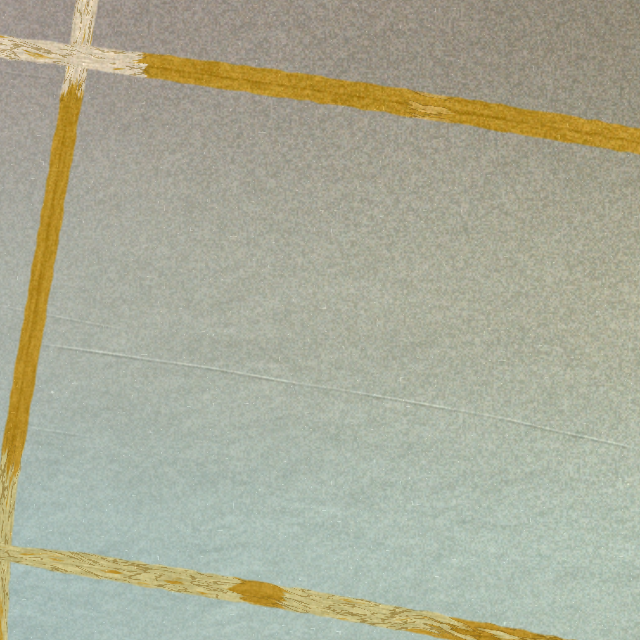
Write a WebGL 2 fragment shader that draws this texture.

```glsl
#version 300 es
precision highp float;
// Dull sheet crossed by three worn strips of amber tape, with fine creases.
// The sheet is a colour gradient lit over a noise relief; each strip is a
// band around a gentle curve, broken up by noise stretched along its length.

#define GRAIN_CELLS 370.0
#define GRAIN_AMOUNT 0.10
#define RELIEF_AMOUNT 0.42
#define TAPE_HALF 0.0195
#define EDGE_WOBBLE 0.003
#define AMBER vec3(0.71, 0.55, 0.16)
#define UMBER vec3(0.50, 0.38, 0.11)
#define KHAKI vec3(0.77, 0.73, 0.50)
#define PEELED vec3(0.85, 0.79, 0.68)

uniform vec2 u_resolution;
out vec4 fragColor;

float hash(vec2 p) {
  vec3 q = fract(vec3(p.xyx) * 0.1031);
  q += dot(q, q.yzx + 33.33);
  return fract((q.x + q.y) * q.z);
}

float noise(vec2 p) {
  vec2 i = floor(p), f = fract(p);
  f = f * f * (3.0 - 2.0 * f);
  return mix(mix(hash(i), hash(i + vec2(1, 0)), f.x),
             mix(hash(i + vec2(0, 1)), hash(i + vec2(1, 1)), f.x), f.y);
}

float fbm(vec2 p) {
  float sum = 0.0, amp = 0.5;
  for (int i = 0; i < 4; i++) {
    sum += amp * noise(p);
    p = mat2(1.6, 1.2, -1.2, 1.6) * p + 17.3;
    amp *= 0.5;
  }
  return sum;
}

// Soft window: 1 between a and b, fading over w on both sides
float span(float x, float a, float b, float w) {
  return smoothstep(a - w, a + w, x) * (1.0 - smoothstep(b - w, b + w, x));
}

// Sheet height, with wrinkles running slightly downhill to the right
float relief(vec2 p) {
  p.y += 0.16 * p.x;
  float bend = fbm(p * 7.0 + 3.0);
  return fbm(p * vec2(14.0, 26.0) + 2.5 * bend);
}

// Thin crease: a light line with a shadow just below it
float crease(float d) {
  return exp(-pow(d / 0.0016, 2.0)) - 0.8 * exp(-pow((d + 0.0032) / 0.002, 2.0));
}

vec3 sheet(vec2 uv) {
  vec3 top = mix(vec3(0.63, 0.59, 0.56), vec3(0.57, 0.54, 0.47), uv.x);
  vec3 middle = mix(vec3(0.67, 0.69, 0.65), vec3(0.68, 0.68, 0.59), uv.x);
  vec3 bottom = mix(vec3(0.65, 0.73, 0.71), vec3(0.70, 0.76, 0.70), uv.x);
  vec3 col = mix(bottom, middle, smoothstep(0.1, 0.55, uv.y));
  col = mix(col, top, smoothstep(0.48, 1.02, uv.y));

  // Wrinkles lit from the upper left, stronger toward the bottom
  float slope = relief(uv) - relief(uv + vec2(-0.003, 0.004));
  float rough = 0.3 + 0.7 * fbm(uv * 5.0 + 9.0);
  col += slope * RELIEF_AMOUNT * rough * mix(0.95, 0.3, smoothstep(0.1, 0.8, uv.y));
  col += 0.03 * (fbm(uv * vec2(5.0, 11.0)) - 0.47);

  // One long crease and three short faint ones
  float wave = 0.005 * (noise(vec2(uv.x * 9.0, 2.0)) - 0.5);
  float lines = crease(uv.y - 0.474 + 0.13 * uv.x + 0.043 * uv.x * uv.x + wave)
              * span(uv.x, 0.07, 0.98, 0.02) * (0.4 + 0.8 * noise(uv.xx * 12.0));
  lines += 0.5 * crease(uv.y - 0.525 + 0.19 * uv.x + wave) * span(uv.x, 0.0, 0.2, 0.04);
  lines += 0.5 * crease(uv.y - 0.342 + 0.15 * uv.x + wave) * span(uv.x, 0.04, 0.12, 0.03);
  lines += 0.4 * crease(uv.y - 0.89 + 0.13 * uv.x) * span(uv.x, 0.0, 0.09, 0.02);
  return col + 0.085 * lines;
}

// Lays a strip: s along it, d across it, wear 0 to 1 exposes the pale backing
vec3 layTape(vec3 under, float s, float d, float halfWidth, float wear, vec3 pale) {
  float soft = 1.2 / u_resolution.y + 0.0006;
  float wobble = EDGE_WOBBLE * (noise(vec2(s * 60.0, sign(d) * 8.0 + 20.0)) - 0.5);
  float mask = 1.0 - smoothstep(-soft, soft, abs(d) - halfWidth - wobble);
  float streak = fbm(vec2(s * 22.0, d * 150.0 + 4.0 * noise(vec2(s * 12.0, 5.0))) + 40.0);
  float fine = noise(vec2(s * 45.0, d * 380.0) + 70.0);
  vec3 col = AMBER + 0.10 * (streak - 0.47) + 0.04 * (fine - 0.5);
  col -= 0.05 * exp(-pow((d + 0.002) / 0.0025, 2.0));
  col = mix(col, pale + 0.12 * (fine - 0.5), smoothstep(-0.05, 0.06, wear - 0.2 - 0.6 * streak));
  // Dark folds follow the contour lines of the streaks in worn places
  float fold = 1.0 - smoothstep(0.01, 0.05, abs(streak - 0.43));
  col = mix(col, UMBER, fold * 0.75 * smoothstep(0.15, 0.5, wear) * (1.0 - 0.6 * wear));
  return mix(under, col, mask);
}

void main() {
  vec2 uv = gl_FragCoord.xy / u_resolution;
  vec3 col = sheet(uv);

  // Left strip, bending upright near the bottom
  float low = max(0.3 - uv.y, 0.0);
  float dLeft = uv.x - (0.137 - 0.167 * (1.0 - uv.y) + 0.28 * low * low);
  float wearLeft = 0.12 + 0.5 * smoothstep(0.80, 0.90, uv.y) + 0.5 * smoothstep(0.38, 0.22, uv.y);
  col = layTape(col, uv.y, dLeft, TAPE_HALF * 0.87, wearLeft, mix(KHAKI, PEELED, smoothstep(0.4, 0.8, uv.y)));

  // Bottom strip, mostly pale with amber patches
  float dLow = uv.y - (0.137 - 0.147 * uv.x - 0.03 * uv.x * uv.x);
  float wearLow = 0.64 - 0.3 * span(uv.x, 0.37, 0.44, 0.02) - 0.22 * smoothstep(0.56, 0.75, uv.x);
  col = layTape(col, uv.x + 3.0, dLow, TAPE_HALF * mix(0.62, 0.95, smoothstep(0.0, 0.15, uv.x)), wearLow, KHAKI);

  // Top strip, peeled at the crossing and at one patch
  float dTop = uv.y - (0.927 - 0.12 * uv.x - 0.028 * uv.x * uv.x);
  float wearTop = 0.08 + 0.56 * smoothstep(0.25, 0.21, uv.x) + 0.38 * span(uv.x, 0.63, 0.71, 0.02);
  wearTop += 0.3 * span(uv.x, 0.11, 0.16, 0.02);
  col = layTape(col, uv.x + 7.0, dTop, TAPE_HALF * mix(0.9, 1.06, smoothstep(0.1, 0.4, uv.x)), wearTop,
                mix(PEELED, vec3(0.78, 0.64, 0.32), smoothstep(0.3, 0.5, uv.x)));

  // Speckle, heavier toward the dim upper right
  vec2 cell = uv * GRAIN_CELLS;
  float grain = noise(cell) + 0.5 * noise(cell * 0.53 + 31.0) - 0.75;
  vec3 tint = vec3(noise(cell * 0.7 + 90.0), 0.5, noise(cell * 0.7 + 150.0)) - 0.5;
  float strength = GRAIN_AMOUNT * mix(0.6, 1.15, smoothstep(0.3, 1.6, uv.x + uv.y));
  col += strength * (grain + 0.45 * tint);
  col += 0.12 * smoothstep(0.93, 1.0, noise(cell * 0.6 + 210.0));
  fragColor = vec4(clamp(col, 0.0, 1.0), 1.0);
}
```
